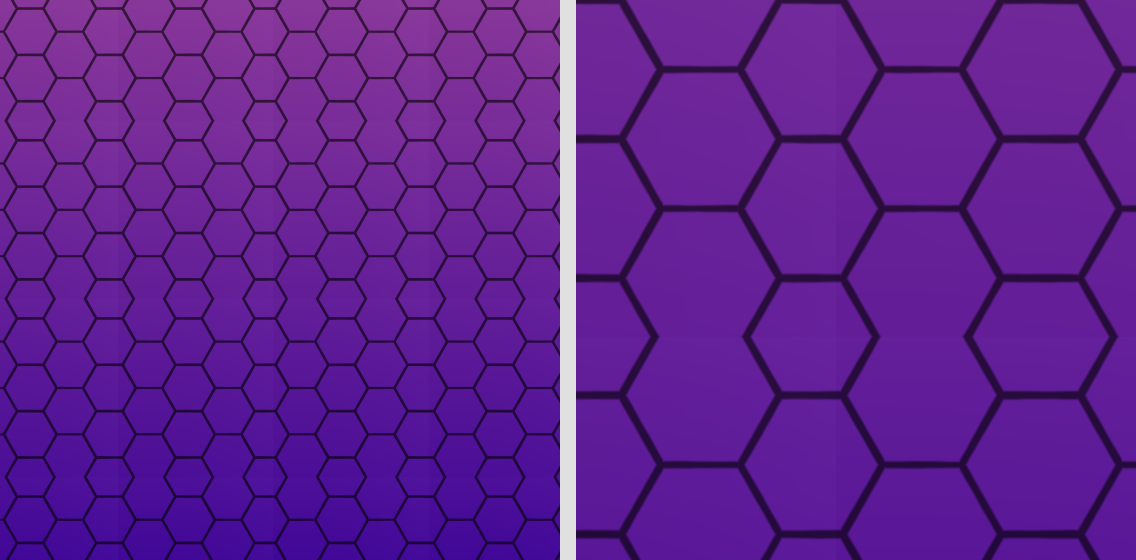
Left, the full canvas; right, a detail of the centre.
A Shadertoy shader for this pattern:

```glsl
// Dark hexagonal mesh over a vertical violet gradient.
// A regular flat-topped lattice is cropped to a tile slightly too small for it,
// so seams squash some cells and merge others; sines vary the line weight.

// Lengths are fractions of the canvas
const vec2  TILE      = vec2(0.5560, 0.3181);  // cropped repeat
const vec2  SEAM      = vec2(0.4883, 0.4662);  // position of one seam per axis
const vec2  CELL      = vec2(0.0540, 0.6253);  // centre of a main-column cell
const float ROW       = 0.0828;                // cell height
const float COLUMN    = 0.0707;                // column spacing
const float HALF_MAIN = 0.0024;                // half line width, main columns
const float HALF_THIN = 0.0020;                // flats of in-between columns
const float SOFTNESS  = 0.0011;
const float RAGGED    = 0.00022;
const float SHEEN     = 0.014;
const float LINE_TONE = 0.39;
const vec3  TOP       = vec3(0.535, 0.217, 0.602);
const vec3  BOTTOM    = vec3(0.258, 0.032, 0.594);

const float SQRT3 = 1.7320508;

// Wraps a point into the cropped tile, leaving lattice breaks at the seams
vec2 cropTile(vec2 p) {
    return SEAM + mod(p - SEAM, TILE) - vec2(TILE.x, 0.0);
}

// x: distance to the cell border in row heights; y: 1 on a thin flat edge
vec2 hexBorder(vec2 p) {
    vec2 s = vec2(SQRT3, 1.0);
    vec2 a = p - s * round(p / s);
    vec2 q = p - 0.5 * s;
    vec2 b = q - s * round(q / s);
    bool mainColumn = dot(a, a) < dot(b, b);
    vec2 h = abs(mainColumn ? a : b);
    float slant = dot(h, vec2(0.5 * SQRT3, 0.5));
    float thin = (!mainColumn && h.y > slant) ? 1.0 : 0.0;
    return vec2(0.5 - max(h.y, slant), thin);
}

// Layered sines for slightly uneven strokes
float wobble(vec2 p) {
    return 0.5 * sin(dot(p, vec2(91.0, 57.0)))
         + 0.3 * sin(dot(p, vec2(-173.0, 239.0)) + 1.3)
         + 0.2 * sin(dot(p, vec2(411.0, 337.0)) + 2.1);
}

void mainImage(out vec4 fragColor, in vec2 fragCoord) {
    vec2 uv = fragCoord / iResolution.y;

    // Gradient with a faint sheen that breaks at the seams
    vec3 color = mix(BOTTOM, TOP, clamp(uv.y, 0.0, 1.0));
    vec2 phase = fract((uv - SEAM) / (TILE * vec2(0.5, 1.0)));
    float sheen = pow(phase.x, 3.0) + 0.6 * pow(phase.y, 4.0) - 0.3;
    color += SHEEN * sheen;

    // Lattice lines
    vec2 cell = (cropTile(uv) - CELL) / vec2(COLUMN * 2.0 / SQRT3, ROW);
    vec2 border = hexBorder(cell);
    float halfWidth = mix(HALF_MAIN, HALF_THIN, border.y) + RAGGED * wobble(uv);
    float soft = max(SOFTNESS, 0.7 / iResolution.y);
    float line = 1.0 - smoothstep(-soft, soft, border.x * ROW - halfWidth);
    color *= mix(1.0, LINE_TONE, line);

    fragColor = vec4(color, 1.0);
}
```
